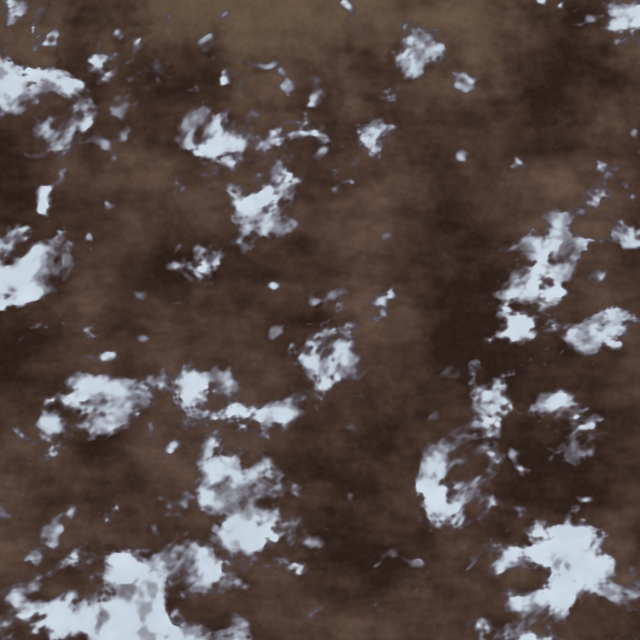
This texture is drawn by a Shadertoy shader. Its source:

```glsl
// Weathered brown surface with ragged, pale blue-white flakes.
// Warped value-noise fields are cut at a threshold that varies over the canvas;
// the flake depth drives soft edges, a violet rim and worn grey places.

const float PATCH_SCALE = 9.5;
const float FLECK_SCALE = 24.0;
const float PATCH_CUT = 1.32;     // in standard deviations of the noise
const float FLECK_CUT = 2.00;
const float BOTTOM_GAIN = 1.30;
const float LEFT_GAIN = 0.65;
const float RIGHT_GAIN = 0.25;
const float MAX_GAIN = 1.30;
const float WARP = 0.022;
const float GRAIN = 0.022;

const vec3 DARK_BROWN = vec3(0.208, 0.152, 0.128);
const vec3 LIGHT_BROWN = vec3(0.375, 0.295, 0.250);
const vec3 OLIVE = vec3(0.410, 0.345, 0.275);
const vec3 VIOLET_RIM = vec3(0.318, 0.285, 0.308);
const vec3 FLAKE_GREY = vec3(0.580, 0.592, 0.640);
const vec3 FLAKE_WHITE = vec3(0.780, 0.828, 0.870);

float hash(vec2 cell) {
    vec3 h = fract(vec3(cell.xyx) * 0.1031);
    h += dot(h, h.yzx + 33.33);
    return fract((h.x + h.y) * h.z);
}

float valueNoise(vec2 p) {
    vec2 i = floor(p), f = fract(p);
    f = f * f * (3.0 - 2.0 * f);
    float low = mix(hash(i), hash(i + vec2(1, 0)), f.x);
    float high = mix(hash(i + vec2(0, 1)), hash(i + vec2(1, 1)), f.x);
    return mix(low, high, f.y);
}

// Layered noise with zero mean and a deviation near one.
float roughness(vec2 p, int octaves, float gain) {
    mat2 turn = mat2(0.8, 0.6, -0.6, 0.8);
    float sum = 0.0, power = 0.0, amplitude = 1.0;
    for (int i = 0; i < octaves; i++) {
        sum += amplitude * (valueNoise(p) - 0.5);
        power += amplitude * amplitude;
        amplitude *= gain;
        p = turn * p * 2.03 + 17.3;
    }
    return sum / (0.2145 * sqrt(power));
}

// Brown ground: broad mottling, sideways fibres and fine grain.
vec3 groundColor(vec2 p) {
    float mottle = roughness(p * 7.0 + 41.0, 5, 0.68);
    float fibre = roughness(vec2(p.x * 14.0 + p.y * 5.0, p.y * 42.0) + 83.0, 3, 0.6);
    float tone = 0.30 + 0.24 * mottle + 0.10 * fibre;
    tone += 0.25 * smoothstep(0.75, 1.0, p.y);
    vec3 color = mix(DARK_BROWN, LIGHT_BROWN, clamp(tone, -0.15, 1.15));
    float stain = smoothstep(0.82, 1.08, p.y + 0.06 * mottle);
    color = mix(color, OLIVE, 0.60 * stain);
    return color + GRAIN * (valueNoise(p * 190.0) - 0.5);
}

// Positive inside flakes, negative outside.
float flakeDepth(vec2 p) {
    vec2 warp = vec2(valueNoise(p * 13.0 + 5.0), valueNoise(p * 13.0 + 29.0)) - 0.5;
    vec2 q = p + WARP * warp;
    q = vec2(0.90 * q.x + 0.40 * q.y, 1.10 * q.y - 0.45 * q.x);

    float gain = BOTTOM_GAIN * smoothstep(0.36, 0.0, p.y);
    gain += LEFT_GAIN * smoothstep(0.17, 0.0, p.x);
    gain += RIGHT_GAIN * smoothstep(0.55, 0.85, p.x);
    float cut = PATCH_CUT - min(gain, MAX_GAIN);

    float patches = roughness(q * PATCH_SCALE + 53.0, 5, 0.58) - cut;
    float flecks = roughness(q * FLECK_SCALE + 67.0, 3, 0.48) - FLECK_CUT;
    return max(patches, 0.8 * flecks);
}

void mainImage(out vec4 fragColor, in vec2 fragCoord) {
    vec2 p = fragCoord / iResolution.y;
    float depth = flakeDepth(p);

    // Violet rim over the ground
    vec3 color = groundColor(p);
    color = mix(color, VIOLET_RIM, 0.85 * smoothstep(-0.42, -0.06, depth));

    // Flake body, greyer at thin and worn places
    float smudge = roughness(p * 26.0 + 7.0, 3, 0.6);
    float whiteness = smoothstep(0.05, 0.75, depth + 0.20 * smudge);
    vec3 flake = mix(FLAKE_GREY, FLAKE_WHITE, whiteness);
    flake += 0.015 * smudge;
    float worn = 0.40 * smoothstep(0.9, 2.0, -smudge);
    float cover = smoothstep(-0.18, 0.36, depth) * (1.0 - worn);
    color = mix(color, flake, cover);

    fragColor = vec4(clamp(color, 0.0, 1.0), 1.0);
}
```
